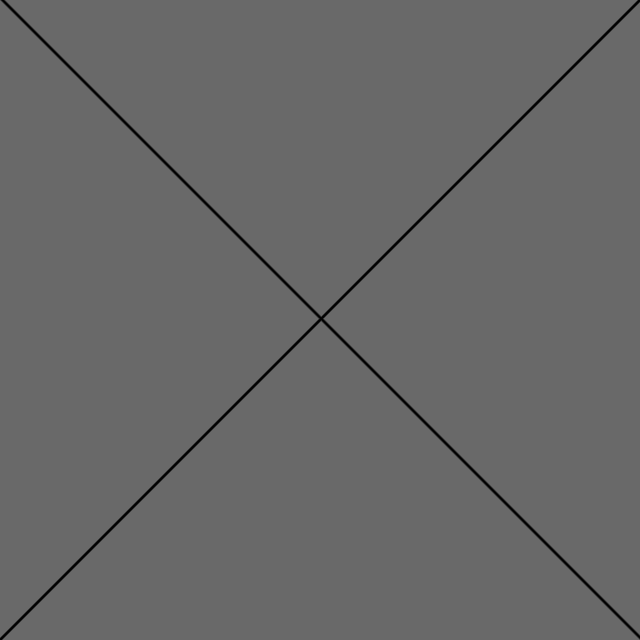
A three.js fragment shader for this background:

```glsl
varying vec2 vUv;

const vec3 GREY = vec3(0.41);
const vec3 INK = vec3(0.005);
const float HALF_WIDTH = 0.00217;
const float SOFTNESS = 0.0023;

// Distance from p to the line through a point along a direction
float lineDistance(vec2 p, vec2 through, vec2 direction) {
  vec2 normal = normalize(vec2(-direction.y, direction.x));
  return abs(dot(p - through, normal));
}

// Coverage of a stroke with a linear soft edge
float stroke(float dist, float halfWidth, float softness) {
  return clamp(0.5 + (halfWidth - dist) / softness, 0.0, 1.0);
}

void main() {
  vec2 crossing = vec2(0.50195);

  // Two diagonals meeting just above and right of the centre
  float rising = stroke(lineDistance(vUv, crossing, vec2(1.0, 1.0)), HALF_WIDTH, SOFTNESS);
  float falling = stroke(lineDistance(vUv, crossing, vec2(1.0, -1.0)), HALF_WIDTH, SOFTNESS);

  vec3 color = mix(GREY, INK, max(rising, falling));
  gl_FragColor = vec4(color, 1.0);
}
```
